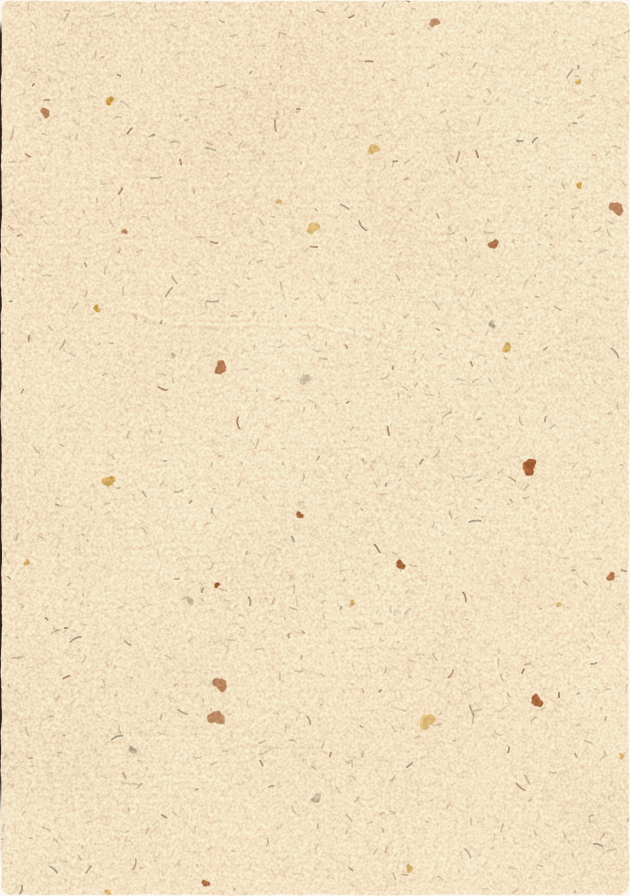
Write a Shadertoy shader that draws this texture.

```glsl
// A sheet of handmade paper: cellular pulp grain over layered-sine mottling,
// scattered with short fibres and small plant flakes, with one faint crease
// and a rough deckle edge. All lengths are in units of the canvas height.

const vec3 PAPER = vec3(0.95, 0.873, 0.75);
const vec3 LIGHT = vec3(0.964, 0.912, 0.794);
const vec3 SHADE = vec3(0.912, 0.823, 0.70);
const vec3 BROWN_FIBRE = vec3(0.57, 0.40, 0.25);
const vec3 GREY_FIBRE = vec3(0.53, 0.49, 0.43);
const vec3 OCHRE = vec3(0.80, 0.61, 0.26);
const vec3 RUST = vec3(0.62, 0.33, 0.16);
const vec3 GREY_FLAKE = vec3(0.70, 0.65, 0.55);
const vec3 BACKING = vec3(0.985, 0.97, 0.94);
const vec3 GAP = vec3(0.18, 0.13, 0.11);

const float TONE_MEAN = 0.27;
const float FINE_GRAIN = 265.0;   // cells per canvas height
const float COARSE_GRAIN = 115.0;
const float FLAKE_CELLS = 9.0;
const float FLAKE_SHARE = 0.64;
const float TAU = 6.28319;

vec2 hash2(vec2 c) {
    vec3 q = fract(c.xyx * vec3(0.1031, 0.1030, 0.0973));
    q += dot(q, q.yzx + 33.33);
    return fract((q.xx + q.yz) * q.zy);
}

// Distance to the nearest scattered point
float cellular(vec2 p) {
    vec2 cell = floor(p);
    float nearest = 4.0;
    for (int j = -1; j <= 1; j++)
    for (int i = -1; i <= 1; i++) {
        vec2 c = cell + vec2(i, j);
        vec2 d = c + hash2(c + 40.0) - p;
        nearest = min(nearest, dot(d, d));
    }
    return sqrt(nearest);
}

// Soft mottling from layered, bent sines
float mottle(vec2 p) {
    float sum = 0.0, amp = 0.5;
    for (int i = 0; i < 5; i++) {
        sum += amp * sin(p.x + 1.6 * sin(p.y * 0.7)) * cos(p.y + 1.3 * sin(p.x * 0.6));
        p = mat2(1.5, 1.2, -1.2, 1.5) * p + 2.7;
        amp *= 0.72;
    }
    return sum;
}

// Scattered strands, blended over the paper
vec3 addFibres(vec3 col, vec2 p, float cells, float share, float reach, float strength, float px) {
    vec2 cell = floor(p * cells);
    for (int j = -1; j <= 1; j++)
    for (int i = -1; i <= 1; i++) {
        vec2 c = cell + vec2(i, j);
        vec2 kind = hash2(c + cells), look = hash2(c + cells * 3.0);
        if (kind.x > share) continue;
        float angle = kind.y * TAU, size = reach * mix(0.2, 1.0, look.x * look.x);
        vec2 axis = vec2(cos(angle), sin(angle));
        vec2 d = p - (c + hash2(c + 90.0)) / cells;
        d = vec2(dot(d, axis), dot(d, vec2(-axis.y, axis.x)));
        d.y += 0.5 * (look.y - 0.5) * d.x * d.x / reach;
        d.x -= clamp(d.x, -size, size);
        float cover = 1.0 - smoothstep(0.0, px, length(d) - 0.0005);
        vec3 tint = mix(BROWN_FIBRE, GREY_FIBRE, step(0.5, look.y));
        col = mix(col, tint, cover * strength * mix(0.35, 1.0, fract(look.x * 7.0)));
    }
    return col;
}

// Irregular chips of bark and straw
vec3 addFlakes(vec3 col, vec2 p, float px) {
    vec2 cell = floor(p * FLAKE_CELLS);
    for (int j = -1; j <= 1; j++)
    for (int i = -1; i <= 1; i++) {
        vec2 c = cell + vec2(i, j);
        vec2 kind = hash2(c + 17.0), look = hash2(c + 61.0);
        if (kind.x > FLAKE_SHARE) continue;
        vec2 d = p - (c + hash2(c + 5.0)) / FLAKE_CELLS;
        float a = atan(d.y, d.x) + look.x * TAU;
        float radius = mix(0.0028, 0.0085, look.y * look.y);
        float outline = radius * (1.0 + 0.2 * sin(2.0 * a) + 0.14 * sin(3.0 * a + 1.0) + 0.05 * sin(7.0 * a));
        float cover = 1.0 - smoothstep(-px, px, length(d) - outline);
        vec3 tint = kind.y < 0.52 ? OCHRE : (kind.y < 0.75 ? RUST : GREY_FLAKE);
        tint *= 0.82 + 0.38 * cellular(p * 200.0);
        col = mix(col, tint, cover * mix(0.55, 0.95, look.x));
    }
    return col;
}

// Thin raised ridge with a shadow below it
float crease(vec2 p) {
    float line = 0.638 + 0.022 * (1.0 - smoothstep(0.10, 0.22, p.x))
        - 0.035 * smoothstep(0.34, 0.51, p.x) + 0.0012 * sin(p.x * 95.0);
    float d = p.y - line;
    float extent = smoothstep(0.11, 0.16, p.x) * (1.0 - smoothstep(0.43, 0.48, p.x));
    return extent * (1.0 * exp(-pow(d / 0.0015, 2.0)) - 0.8 * exp(-pow((d + 0.004) / 0.002, 2.0)));
}

void mainImage(out vec4 fragColor, in vec2 fragCoord) {
    float px = 1.0 / iResolution.y;
    vec2 p = fragCoord * px;
    vec2 halfSize = 0.5 * iResolution.xy * px;

    // Pulp tone: broad mottling, then two opposed cell layers as fine speckle
    vec2 turned = mat2(0.87, 0.5, -0.5, 0.87) * p + 1.0;
    float tone = TONE_MEAN + 0.28 * mottle(p * 4.5 + 6.0) + 0.24 * mottle(p * 14.0) + crease(p);
    tone += 2.2 * (cellular(turned.yx * FINE_GRAIN + 31.0) - cellular(turned * FINE_GRAIN));
    tone += 1.3 * (0.46 - cellular(p * COARSE_GRAIN * vec2(0.8, 1.1) + 8.0));
    tone += 0.12 * sin(p.y * 130.0 * TAU + 2.0 * sin(p.x * 9.0));
    tone = clamp(tone, -2.0, 1.7);
    vec3 col = PAPER + max(tone, 0.0) * (LIGHT - PAPER) + max(-tone, 0.0) * (SHADE - PAPER);
    col += vec3(0.003, -0.004, -0.005) * mottle(p * 4.0 + 3.0);

    // Inclusions
    col = addFibres(col, p, 64.0, 0.32, 0.0045, 0.34, px);
    col = addFibres(col, p, 31.0, 0.28, 0.0065, 0.72, px);
    col = addFlakes(col, p, px);

    // Deckle edge
    vec2 corner = abs(p - halfSize) - halfSize + 0.012;
    float edge = length(max(corner, 0.0)) - 0.0104 + 0.0013 * mottle(p * 40.0);
    float gap = (1.0 - smoothstep(0.004, 0.008, p.x)) * smoothstep(0.08, 0.14, p.y);
    gap *= 1.0 - smoothstep(0.96, 0.98, p.y);
    col = mix(col, mix(BACKING, GAP, gap), smoothstep(-0.5 * px, px, edge));
    fragColor = vec4(clamp(col, 0.0, 1.0), 1.0);
}
```
